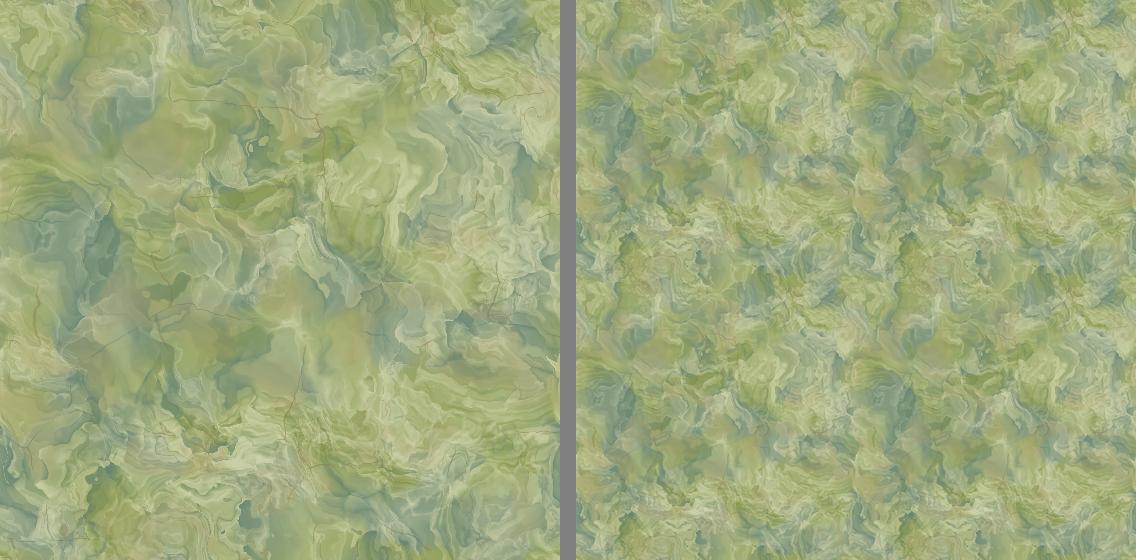
Left, the tile; right, the same tile 2 across and 2 down.
A WebGL 2 fragment shader for this texture:

```glsl
#version 300 es
precision highp float;
// Green onyx: translucent shards, arched strata, crumpled pale drifts and fine cracks.

#define WARP 0.075
#define TILT 0.75
#define STRATA 21.0
#define CONTRAST 0.95
#define TEAL vec3(0.455, 0.555, 0.455)
#define OLIVE vec3(0.54, 0.60, 0.32)
#define MIST vec3(0.695, 0.735, 0.60)
#define CREAM vec3(0.735, 0.765, 0.57)
#define PALE vec3(0.81, 0.825, 0.69)
#define RUST vec3(0.54, 0.49, 0.30)
#define DEEP vec3(0.37, 0.49, 0.43)

uniform vec2 u_resolution;
out vec4 fragColor;

vec3 hash3(vec2 c) {
  vec3 q = fract(c.xyx * vec3(0.1031, 0.1030, 0.0973));
  q += dot(q, q.yxz + 33.33);
  return fract((q.xxy + q.yzz) * q.zyx);
}

// Wrapping cellular noise: x = blended tilted cell value, y = edge gap, z = centre distance.
// A low sharpness melts the cells into clouds, a high one gives crisp shards.
vec3 facets(vec2 p, vec2 repeats, float sharpness, float seed) {
  vec2 g = p * repeats + fract(seed * vec2(0.618, 0.755)), cell = floor(g);
  float total = 0.0, sum = 0.0, nearest = 9.0, second = 9.0;
  for (int j = -1; j <= 1; j++) {
    for (int i = -1; i <= 1; i++) {
      vec2 c = cell + vec2(i, j);
      vec2 wrapped = c - repeats * floor((c + 0.5) / repeats);
      vec3 h = hash3(wrapped + seed * 17.3);
      vec2 d = c + 0.2 + 0.6 * h.xy - g;
      float r = dot(d, d), fade = max(0.0, 1.0 - r / 1.44);
      float weight = exp(-sharpness * r) * fade * fade;
      vec2 slope = cos(40.0 * h.z + vec2(0.0, 1.57));
      total += weight;
      sum += weight * (h.z + TILT * dot(d, slope));
      second = min(second, max(nearest, r));
      nearest = min(nearest, r);
    }
  }
  return vec3(sum / total, sqrt(second) - sqrt(nearest), sqrt(nearest));
}

float cloud(vec2 p, float repeats, float seed) {
  return facets(p, vec2(repeats), 5.0, seed).x;
}

void main() {
  vec2 p = gl_FragCoord.xy / u_resolution;

  // Layered distortion, then an integer shear that keeps the wrap
  vec2 warp = vec2(0.0);
  float amount = WARP, repeats = 5.0;
  for (int o = 0; o < 5; o++) {
    float seed = float(o) + 1.0;
    warp += amount * (vec2(cloud(p, repeats, seed), cloud(p, repeats, seed + 9.0)) - 0.5);
    amount *= 0.48;
    repeats *= 2.0;
  }
  vec2 q = p + warp;
  vec2 sheared = vec2(q.x, q.y + q.x);

  // Overlapping shards, crisp in most places and hazy in some
  float clarity = smoothstep(0.25, 0.52, cloud(q, 7.0, 21.0));
  float sharpness = mix(9.0, 58.0, clarity);
  vec3 big = facets(sheared, vec2(7.0, 8.0), sharpness, 31.0);
  vec3 mid = facets(q + 0.025 * big.x, vec2(12.0, 14.0), sharpness, 32.0);
  vec3 small = facets(sheared + 0.02 * mid.x, vec2(24.0, 27.0), mix(7.0, 40.0, clarity), 33.0);
  vec3 chip = facets(q + 0.015 * small.x, vec2(57.0, 53.0), 25.0, 35.0);
  float tone = 0.32 * (big.x - 0.5) + 0.36 * (mid.x - 0.5) + 0.25 * (small.x - 0.5);
  tone += 0.32 * (cloud(q, 8.0, 34.0) - 0.5);
  float hue = 0.52 + 1.3 * (cloud(p + 0.5 * warp, 9.0, 41.0) - 0.5);
  hue += 0.3 * (mid.x - 0.5) + 0.3 * (big.x - 0.5) + 0.2 * (small.x - 0.5);

  // Strata arching around scattered centres, broken by the shards
  vec2 bent = p + 0.6 * warp;
  float reach = facets(bent, vec2(3.0), 20.0, 51.0).z;
  float phase = 6.2832 * STRATA * reach + 4.0 * mid.x + 1.5 * small.x;
  float layers = 0.5 * sin(phase) + 0.35 * sin(1.73 * phase + 1.0) + 0.25 * sin(0.41 * phase);
  float banded = smoothstep(0.54, 0.68, cloud(bent, 5.0, 52.0)) * smoothstep(0.15, 0.35, reach);
  tone += 0.24 * banded * layers;
  hue += 0.3 * banded;

  // Crumpled pale drifts with fine folded strands
  float drift = cloud(q, 6.0, 61.0) + 0.3 * (small.x - 0.5) + 0.25 * (mid.x - 0.5);
  drift = smoothstep(0.50, 0.68, drift);
  float strand = facets(sheared + 0.03 * small.x, vec2(40.0, 24.0), 16.0, 62.0).x;
  float fold = 1.0 - smoothstep(0.0, 0.15, abs(strand - 0.5));
  tone += drift * (0.12 + 0.30 * (strand - 0.5));
  tone += mix(0.09, 0.36, drift) * (chip.x - 0.5);

  // Translucent colour body
  hue = clamp(hue, 0.0, 1.0);
  float light = clamp(0.46 + CONTRAST * tone, -0.15, 1.2);
  vec3 color = mix(mix(TEAL, OLIVE, hue), mix(MIST, CREAM, hue), light);
  float ochre = smoothstep(0.66, 0.82, cloud(p + 0.4 * warp, 10.0, 71.0));
  color = mix(color, vec3(0.68, 0.63, 0.43), 0.3 * ochre);

  // Milky rims on the raised side of each shard, and one-sided silky folds
  float veil = smoothstep(0.32, 0.58, cloud(p, 8.0, 72.0));
  float rim = 0.5 * exp(-22.0 * big.y) * smoothstep(0.3, 0.7, big.x);
  rim += 0.6 * exp(-16.0 * mid.y) * smoothstep(0.3, 0.7, mid.x);
  rim += 0.4 * exp(-14.0 * small.y) * smoothstep(0.4, 0.8, small.x);
  float silk = cloud(bent, 7.0, 73.0) - 0.5;
  rim += 0.55 * exp(-22.0 * max(silk, 0.0)) * smoothstep(-0.02, 0.0, silk);
  color = mix(color, PALE, clamp(0.7 * veil * rim + 0.36 * drift * fold, 0.0, 0.85));

  // Teal shade tucked under the lowered side
  float hollow = smoothstep(0.45, 0.70, cloud(q, 11.0, 81.0));
  float under = exp(-7.0 * mid.y) * smoothstep(0.6, 0.2, mid.x);
  under += 0.6 * exp(-9.0 * small.y) * smoothstep(0.5, 0.1, small.x);
  color = mix(color, DEEP, clamp(0.55 * hollow * under, 0.0, 0.65));

  // Thin broken cracks and rusty hairlines
  float gap = facets(p + 0.45 * warp, vec2(4.0, 5.0), 20.0, 82.0).y;
  float crack = 1.0 - smoothstep(0.002, 0.014, gap);
  float open = smoothstep(0.48, 0.62, cloud(p, 14.0, 83.0));
  color = mix(color, mix(DEEP, RUST, smoothstep(0.2, 0.6, hue)), 0.5 * crack * open);
  float hairline = 1.0 - smoothstep(0.01, 0.07, small.y);
  color = mix(color, RUST, 0.35 * hairline * drift * open);

  fragColor = vec4(color, 1.0);
}
```
